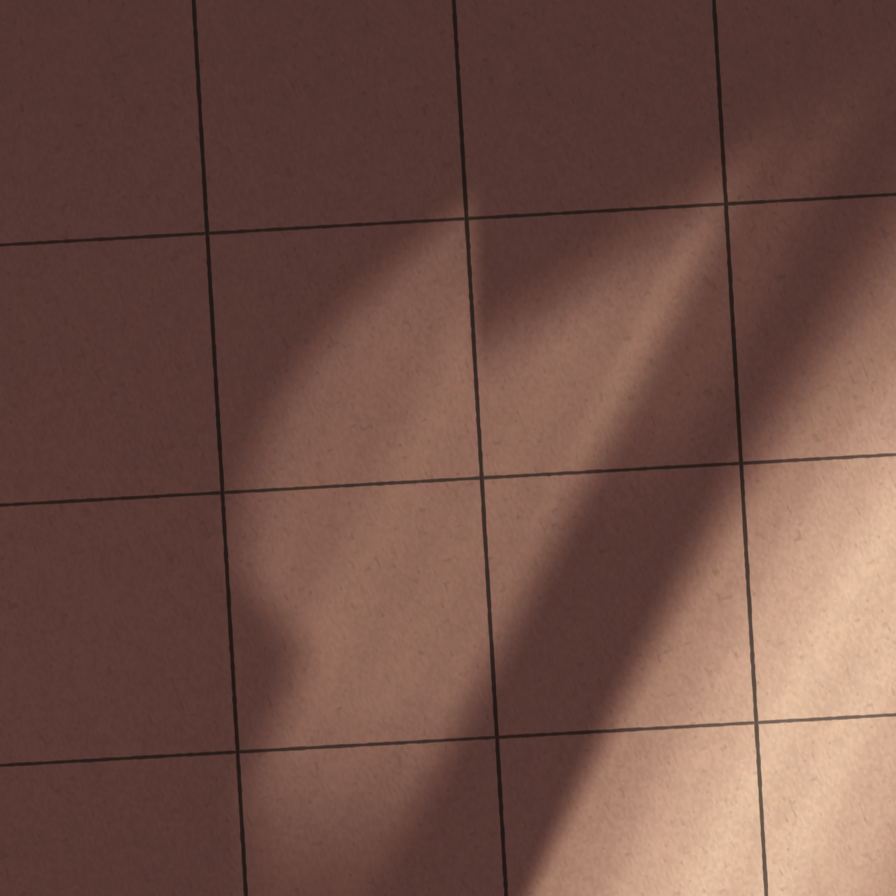
Reproduce this texture procedurally as a WebGL 1 fragment shader.

```glsl
precision highp float;
uniform vec2 u_resolution;

float hash(vec2 p) {
  vec3 q = fract(vec3(p.xyx) * 0.1031);
  q += dot(q, q.yzx + 33.33);
  return fract((q.x + q.y) * q.z);
}

float valueNoise(vec2 p) {
  vec2 cell = floor(p);
  vec2 f = fract(p);
  f = f * f * (3.0 - 2.0 * f);
  return mix(mix(hash(cell), hash(cell + vec2(1.0, 0.0)), f.x),
             mix(hash(cell + vec2(0.0, 1.0)), hash(cell + 1.0), f.x), f.y);
}

// Broad curved sunbeam on the right
float sunBeam(vec2 p) {
  float inside = p.x - (0.59 + 0.45 * p.y + 0.14 * p.y * p.y);
  float blur = mix(0.018, 0.075, p.y);
  float level = 0.56 + 0.43 * smoothstep(0.0, 0.2, inside)
              - 0.2 * smoothstep(0.27, 0.41, inside);
  level += 0.025 * sin(inside * 75.0) * smoothstep(0.02, 0.12, inside);
  level *= 1.0 - 0.36 * smoothstep(0.35, 0.75, p.y);
  return level * smoothstep(-blur, blur, inside);
}

// Fainter leaf-shaped patch with a notch near its top
float leafGlow(vec2 p) {
  float rise = max(p.y - 0.38, 0.0);
  float left = 0.265 + 1.6 * rise * rise
             + 0.06 * (1.0 - smoothstep(0.26, 0.38, p.y))
             - 0.05 * (1.0 - smoothstep(0.1, 0.27, p.y));
  float across = p.x - 0.52 * p.y;
  float body = smoothstep(-0.035, 0.05, p.x - left)
             * (1.0 - smoothstep(0.375, 0.45, across));
  float level = mix(0.31, 0.41, smoothstep(0.13, 0.21, across))
              + 0.015 * sin(across * 65.0);
  level *= smoothstep(-0.1, 0.26, p.y) * (1.0 - 0.25 * smoothstep(0.6, 0.78, p.y));
  float band = 0.11 * smoothstep(0.36, 0.4, across)
             * (1.0 - smoothstep(0.47, 0.54, across)) * smoothstep(0.38, 0.58, p.y);
  float notch = smoothstep(0.515, 0.545, p.x)
              * smoothstep(-0.06, 0.07, p.y - 0.6 - 0.7 * (p.x - 0.535));
  return (body * level + band) * (1.0 - notch);
}

void main() {
  vec2 p = gl_FragCoord.xy / u_resolution;
  float pixel = 1.0 / u_resolution.y;
  float light = max(sunBeam(p), leafGlow(p));

  // Warm plaster from shade to sun
  vec3 color = mix(vec3(0.335, 0.218, 0.2), vec3(0.885, 0.735, 0.62), light);
  color -= vec3(0.0, 0.09, 0.1) * light * (1.0 - light);
  color *= 1.0 + 0.05 * (1.0 - smoothstep(0.0, 0.4, length(p - vec2(0.08, 0.3))));
  color *= 1.0 - 0.05 * smoothstep(0.6, 1.0, p.y);

  // Fine grain, mottling and small pits
  vec2 slant = vec2(p.x + 0.4 * p.y, p.y - 0.4 * p.x);
  float grain = valueNoise(slant * vec2(330.0, 210.0)) - 0.5;
  float mottling = valueNoise(p * 75.0) - 0.5;
  float pits = smoothstep(0.82, 0.98, valueNoise(slant * vec2(170.0, 120.0) + 37.0));
  color *= 1.0 + 0.075 * grain + 0.025 * mottling - 0.07 * pits;

  // Slightly rotated tile joints
  vec2 tile = vec2(p.x - 0.0586 * (1.0 - p.y) - 0.216,
                   1.0 - p.y + 0.0566 * p.x - 0.2735) / 0.2904;
  vec2 gap = abs(fract(tile + 0.5) - 0.5) * 0.2904;
  gap += 0.0008 * (valueNoise(p * 160.0) - 0.5);
  vec2 joint = 1.0 - smoothstep(vec2(0.0016, 0.0011) - 0.5 * pixel,
                                vec2(0.0027, 0.0024) + 0.5 * pixel, gap);
  float ink = max(joint.x * 0.92, joint.y * 0.8) * (1.0 - 0.22 * light);
  color = mix(color, vec3(0.11, 0.085, 0.07) + 0.1 * light, ink);

  gl_FragColor = vec4(color, 1.0);
}
```
